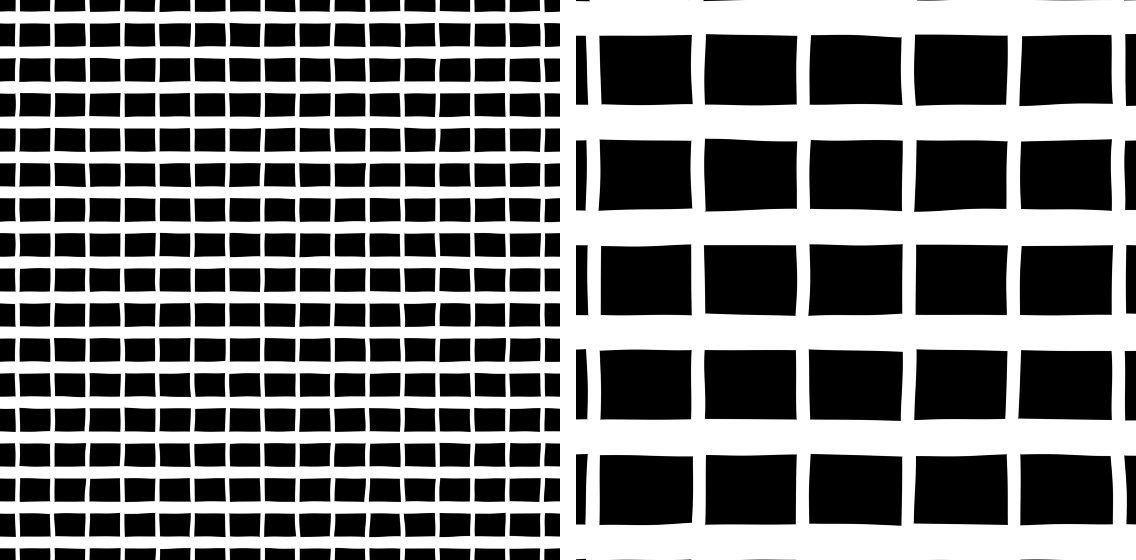
Left, the full canvas; right, a detail of the centre.
A three.js fragment shader for this pattern:

```glsl
varying vec2 vUv;

vec3 hash33(vec3 p) {
  p = fract(p * vec3(0.1031, 0.1030, 0.0973));
  p += dot(p, p.yxz + 33.33);
  return fract((p.xxy + p.yxx) * p.zyx);
}

// Hand-cut edge: random shift, tilt and bend along t
float wobble(vec2 id, float seed, float t) {
  vec3 r = hash33(vec3(mod(id, 16.0), seed) + 1.7) - 0.5;
  vec3 s = hash33(vec3(mod(id, 16.0), seed + 7.0) + 1.7) - 0.5;
  return 0.012 * r.x + 0.08 * r.y * t + 0.018 * r.z * sin(6.5 * t + 6.2832 * s.x);
}

void main() {
  // 16 by 16 blocks, centred on whole numbers
  vec2 p = vUv * 16.0;
  vec2 cell = floor(p + 0.5);
  vec2 q = p - cell;

  // Narrow upright strokes: each gap sways, its two sides differ slightly
  vec2 gap = vec2(floor(p.x), cell.y);
  float across = fract(p.x) - 0.5 - wobble(gap, 1.0, q.y);
  float side = step(0.0, across);
  float upright = 0.064 - abs(across) + 0.45 * wobble(gap, 2.0 + side, q.y);

  // Wide level bands: top and bottom of every block are cut separately
  float top = step(0.0, q.y);
  float level = abs(q.y) - 0.33 + 0.75 * wobble(cell, 4.0 + top, q.x);

  // White ground around black blocks
  float blur = 0.65 * fwidth(p.x);
  float white = smoothstep(-blur, blur, max(upright, level));
  gl_FragColor = vec4(vec3(white), 1.0);
}
```
